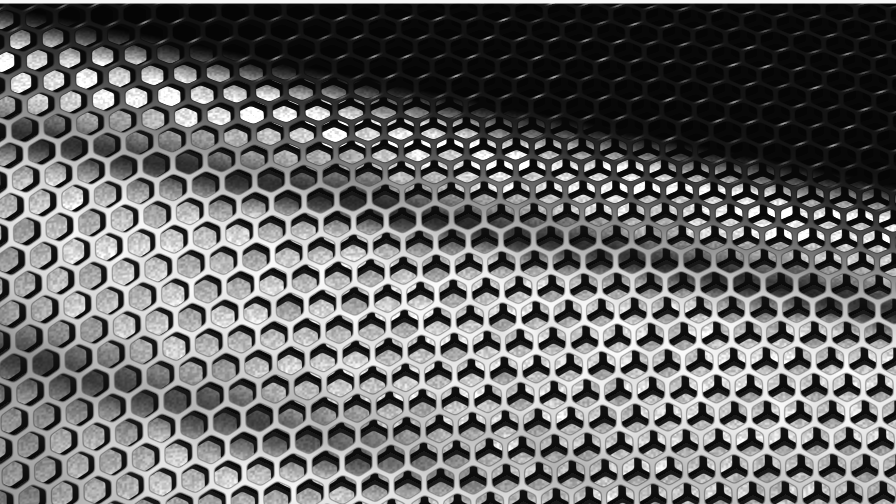
Write a Shadertoy shader that draws this texture.

```glsl
// Perforated metal sheet: a curved honeycomb grille over a second, shifted one.
// Both sheets share one hexagon lattice function; diagonal light bands shade
// the bars and the grainy floor seen through the holes.

const vec2 CELL = vec2(0.0648, 0.0615);  // hexagon size in canvas heights
const float FRONT_HOLE = 0.405;          // hole apothem, cell apothem is 0.5
const float BACK_HOLE = 0.385;
const float BAND_SLOPE = 0.2;

float hash(vec2 p) {
    p = fract(p * vec2(0.1731, 0.2387));
    p += dot(p, p.yx + 23.45);
    return fract(p.x * p.y * 37.3);
}

float valueNoise(vec2 p) {
    vec2 i = floor(p), f = fract(p);
    f = f * f * (3.0 - 2.0 * f);
    vec2 e = vec2(1.0, 0.0);
    return mix(mix(hash(i), hash(i + e.xy), f.x),
               mix(hash(i + e.yx), hash(i + e.xx), f.x), f.y);
}

// Position relative to the centre of the nearest pointy-top hexagon
vec2 hexLocal(vec2 p) {
    vec2 period = vec2(1.0, 1.7320508);
    vec2 a = mod(p, period) - 0.5 * period;
    vec2 b = mod(p - 0.5 * period, period) - 0.5 * period;
    return dot(a, a) < dot(b, b) ? a : b;
}

// Hexagonal radius with rounded corners
float hexRadius(vec2 c, float sharpness) {
    vec3 side = abs(vec3(c.x, dot(c, vec2(0.5, 0.866)), dot(c, vec2(0.5, -0.866))));
    return pow(dot(pow(side + 1e-4, vec3(sharpness)), vec3(1.0)), 1.0 / sharpness);
}

float bell(float x, float centre, float width) {
    float t = (x - centre) / width;
    return exp(-t * t);
}

// Bends the canvas so rows arch slightly and crowd towards the upper right
vec2 sheetCoords(vec2 p, float band) {
    float fold = max(band - 0.6, 0.0);
    float y = p.y - 0.15 * p.x + 0.045 * p.x * p.x + 0.42 * fold * fold;
    return vec2(p.x + 0.02 * p.y, y) / CELL;
}

// Light on the bars: bright below, falling to black over the fold
float barLight(vec2 p, float band) {
    float light = mix(0.07, 0.88, 1.0 - smoothstep(0.6, 1.02, band));
    float corner = smoothstep(-0.1, 0.55, p.x + 0.6 * p.y);
    return light * mix(0.62, 1.0, corner) * (1.0 - 0.2 * bell(band, 0.3, 0.1));
}

// Light on the floor: two shadow bands and one bright ridge
float floorLight(vec2 p, float band) {
    float light = 0.8 + 0.2 * bell(band, 0.88, 0.05);
    light -= 0.6 * bell(band, 0.74, 0.05);
    float lowBand = p.y + 0.28 * p.x;
    light -= 0.5 * bell(lowBand, 0.3, 0.06) * (1.0 - smoothstep(0.5, 1.3, p.x));
    light *= mix(0.7, 1.0, smoothstep(0.0, 0.5, p.x + 0.5 * p.y));
    return light * (1.0 - smoothstep(0.9, 1.0, band));
}

// Floor and dark walls of the sheet behind
float backSheet(vec2 q, vec2 p, float band, float pixel) {
    float across = clamp(p.x / 1.78, 0.0, 1.0);
    vec2 shift = mix(vec2(-0.2, 0.14), vec2(0.06, -0.56), smoothstep(-0.15, 0.75, across));
    vec2 s = q - shift;
    vec2 c = hexLocal(s);
    float variation = hash(round((s - c) * 2.0));
    float grain = valueNoise(q * 14.0) - 0.5;
    float lit = floorLight(p, band) * (0.86 + 0.28 * variation);
    lit *= 0.95 - 0.3 * c.y + 0.28 * grain;
    float wall = 0.03 + 0.07 * (1.0 - smoothstep(0.7, 1.0, band)) * (0.5 + c.y);
    float radius = hexRadius(c, 14.0);
    return mix(lit, wall, smoothstep(-pixel, pixel, radius - BACK_HOLE));
}

// Short shine on the lower right edge of each hole
float edgeGlint(vec2 c) {
    float outward = dot(c, vec2(0.5, -0.866));
    float along = dot(c, vec2(0.866, 0.5));
    return bell(outward, 0.45, 0.05) * bell(along, 0.0, 0.17);
}

void mainImage(out vec4 fragColor, in vec2 fragCoord) {
    vec2 p = fragCoord / iResolution.y;
    float band = p.y + BAND_SLOPE * p.x;
    vec2 q = sheetCoords(p, band);
    float pixel = 0.75 / (CELL.x * iResolution.y);

    // Front sheet with bevelled bars
    vec2 c = hexLocal(q);
    float edge = hexRadius(c, 11.0) - FRONT_HOLE;
    float bevel = mix(0.62, 1.06, smoothstep(0.0, 0.06, edge));
    float bar = barLight(p, band) * bevel * (0.94 + 0.12 * valueNoise(q * 1.3));
    float variation = hash(round((q - c) * 2.0));
    float fold = smoothstep(0.85, 1.05, band) * (1.0 - 0.5 * smoothstep(1.15, 1.35, band));
    bar += edgeGlint(c) * fold * (0.2 + 0.4 * variation);

    // Front over back
    float back = backSheet(q, p, band, pixel);
    float grey = mix(back, bar, smoothstep(-pixel, pixel, edge));

    // Pale strip along the top
    float aa = 0.5 / iResolution.y;
    grey = mix(grey, 0.97, smoothstep(-aa, aa, p.y - 0.993));

    fragColor = vec4(vec3(clamp(grey, 0.02, 1.0)), 1.0);
}
```
